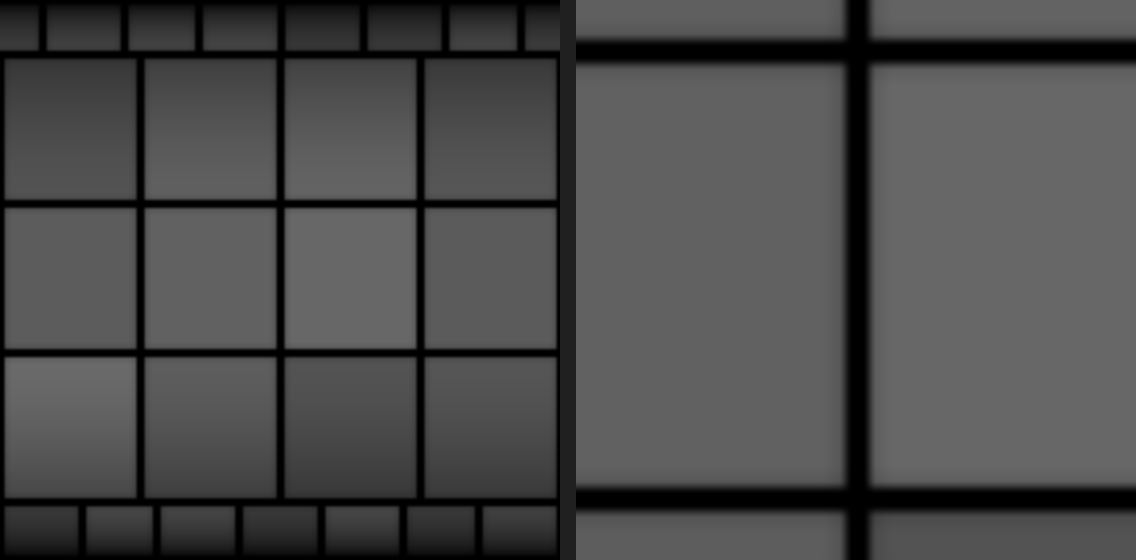
Left: the whole. Right: its middle third, enlarged.
Give the GLSL for this texture, as a Shadertoy shader.

```glsl
// Dark grey wall of square tiles, four across and three down, between two narrow shaded tile courses.

const float FIELD_BOTTOM = 0.103;   // top of the lower narrow course
const float FIELD_TOP = 0.9023;     // bottom of the upper narrow course
const float COLUMNS = 4.0;
const float ROWS = 3.0;
const float JOINT_SHIFT = 0.001;
const float UPPER_SHIFT = 0.0765;   // stagger of the upper course
const int NARROW_COUNT = 7;

// Brightness of the square tiles, rows from the bottom up
const float SQUARE_TONES[12] = float[12](
    0.415, 0.365, 0.325, 0.335,
    0.360, 0.380, 0.405, 0.358,
    0.325, 0.375, 0.390, 0.338);

// Brightness of the narrow tiles, left to right
const float LOWER_TONES[7] = float[7](0.37, 0.46, 0.45, 0.37, 0.46, 0.37, 0.42);
const float UPPER_TONES[7] = float[7](0.44, 0.45, 0.46, 0.37, 0.38, 0.46, 0.40);

// Slightly uneven joints of a narrow course over one period
const float NARROW_JOINTS[8] = float[8](0.0, 0.146, 0.279, 0.426, 0.573, 0.719, 0.854, 1.0);

// Distance to the nearer end of a span
float spanDistance(float p, float low, float high) {
    return min(p - low, high - p);
}

// Black joint core with a soft bevel and a faint outer shadow
float bevel(float d) {
    float core = smoothstep(0.003, 0.0115, d);
    float shadow = mix(0.9, 1.0, smoothstep(0.008, 0.022, d));
    return core * shadow;
}

// Darkening towards the top and bottom of the wall
float wallShade(float y) {
    float edge = min(y, 1.0 - y);
    float falloff = 1.0 - exp(-edge / 0.04);
    return falloff * mix(0.62, 1.0, smoothstep(0.0, 0.36, edge));
}

float squareTiles(vec2 p) {
    vec2 size = vec2(1.0 / COLUMNS, (FIELD_TOP - FIELD_BOTTOM) / ROWS);
    vec2 grid = vec2(fract(p.x - JOINT_SHIFT), p.y - FIELD_BOTTOM) / size;
    vec2 cell = clamp(floor(grid), vec2(0.0), vec2(COLUMNS, ROWS) - 1.0);
    vec2 local = grid - cell;
    vec2 d = min(local, 1.0 - local) * size;
    int index = int(cell.x + cell.y * COLUMNS);
    return SQUARE_TONES[index] * bevel(d.x) * bevel(d.y);
}

float narrowTiles(vec2 p, float shift, float low, float high, float tones[7]) {
    float x = fract(p.x - shift);
    float tone = 0.0;
    for (int i = 0; i < NARROW_COUNT; i++) {
        float d = spanDistance(x, NARROW_JOINTS[i], NARROW_JOINTS[i + 1]);
        tone += tones[i] * bevel(d);
    }
    return tone * bevel(spanDistance(p.y, low, high));
}

void mainImage(out vec4 fragColor, in vec2 fragCoord) {
    vec2 uv = fragCoord / iResolution.xy;

    float tone;
    if (uv.y < FIELD_BOTTOM) {
        tone = narrowTiles(uv, JOINT_SHIFT, 0.0, FIELD_BOTTOM, LOWER_TONES);
    } else if (uv.y > FIELD_TOP) {
        tone = narrowTiles(uv, UPPER_SHIFT, FIELD_TOP, 1.0, UPPER_TONES);
    } else {
        tone = squareTiles(uv);
    }

    fragColor = vec4(vec3(tone * wallShade(uv.y)), 1.0);
}
```
